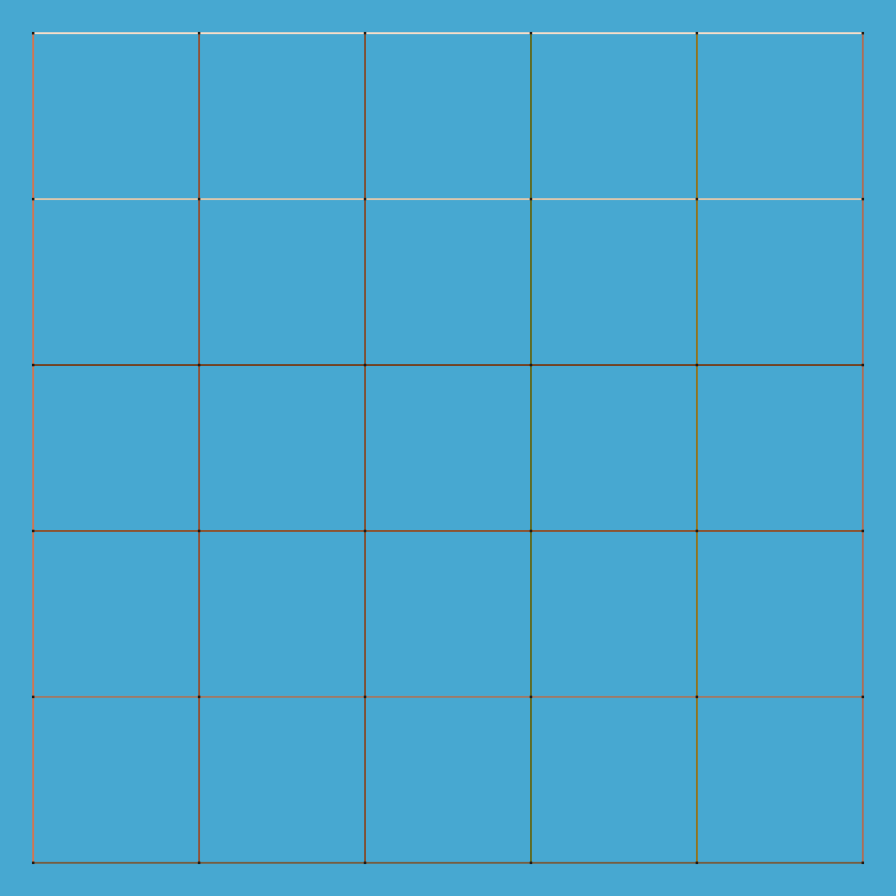
Reproduce this pattern procedurally as a WebGL 2 fragment shader.

```glsl
#version 300 es
precision highp float;
// Flat blue field ruled with a thin five by five grid inside a narrow margin.
// Each rule has its own earthy tint, and small dark squares mark the crossings.
// Lines come from the distance to the nearest integer in grid coordinates.
uniform vec2 u_resolution;
out vec4 outColor;

// Tints of the upright rules, left to right
const vec3 uprightTint[6] = vec3[6](
  vec3(0.82, 0.46, 0.32), vec3(0.56, 0.32, 0.22), vec3(0.50, 0.31, 0.20),
  vec3(0.37, 0.42, 0.13), vec3(0.57, 0.45, 0.12), vec3(0.68, 0.43, 0.34));

// Tints of the level rules, bottom to top
const vec3 levelTint[6] = vec3[6](
  vec3(0.46, 0.37, 0.26), vec3(0.62, 0.48, 0.41), vec3(0.55, 0.32, 0.18),
  vec3(0.45, 0.25, 0.12), vec3(0.86, 0.78, 0.68), vec3(0.97, 0.87, 0.79));

// Share of a pixel that lies within halfWidth of a line, on each axis
vec2 coverage(vec2 dist, float halfWidth, float pixel) {
  return clamp((halfWidth - dist) / pixel + 0.5, 0.0, 1.0);
}

void main() {
  float side = min(u_resolution.x, u_resolution.y);
  float pixel = 1.0 / side;
  vec2 uv = (gl_FragCoord.xy - 0.5 * u_resolution) / side + 0.5;

  // Grid coordinates: rules sit at the integers 0 to 5
  vec2 grid = (uv * 27.0 - 1.0) / 5.0;
  vec2 nearest = clamp(floor(grid + 0.5), 0.0, 5.0);
  vec2 dist = abs(grid - nearest) * 5.0 / 27.0;

  // Rules stop at the outer frame
  vec2 rule = coverage(dist, 0.00105, pixel);
  vec2 inside = coverage(abs(uv - 0.5), 12.5 / 27.0, pixel);

  vec3 color = vec3(0.28, 0.66, 0.82);
  color = mix(color, uprightTint[int(nearest.x)], rule.x * inside.y);
  color = mix(color, levelTint[int(nearest.y)], rule.y * inside.x);

  // Dark square at every crossing
  vec2 knot = coverage(dist, 0.0014, pixel);
  color = mix(color, vec3(0.12, 0.10, 0.08), knot.x * knot.y);

  outColor = vec4(color, 1.0);
}
```
